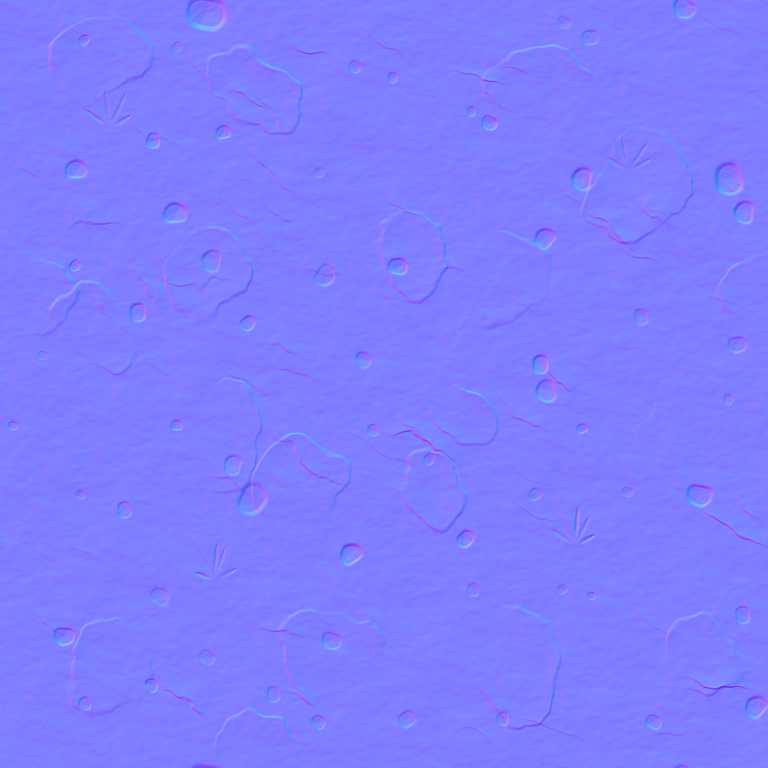
Write a three.js fragment shader that draws this texture map.

```glsl
// Tangent-space normal map of weathered ground: fine grain, faint sunken plates,
// ragged diagonal ledges, pebbles and a few leaf tufts. Each part adds to one
// tileable height field, whose slope is then encoded as colour (green points down).
varying vec2 vUv;

const float SAMPLE_STEP = 0.001;
const vec2 SLOPE_BIAS = vec2(0.0, -0.012);

float hash(vec2 p) {
  return fract(sin(dot(p, vec2(127.1, 311.7))) * 43758.5453);
}

vec2 hash2(vec2 p) {
  return vec2(hash(p), hash(p + 57.3));
}

// Value noise that repeats after the given number of lattice cells
float noise(vec2 p, float period) {
  vec2 i = floor(p), f = p - i;
  f = f * f * f * (f * (f * 6.0 - 15.0) + 10.0);
  vec2 a = mod(i, period), b = mod(i + 1.0, period);
  return mix(mix(hash(a), hash(vec2(b.x, a.y)), f.x),
             mix(hash(vec2(a.x, b.y)), hash(b), f.x), f.y);
}

vec2 rotate(vec2 p, float angle) {
  float c = cos(angle), s = sin(angle);
  return vec2(c * p.x + s * p.y, c * p.y - s * p.x);
}

// Grain on an integer-skewed lattice, which keeps it tileable; fine octaves dominate
float grain(vec2 p) {
  vec2 q = vec2(p.x + 3.0 * p.y, 2.0 * p.x - p.y);
  float sum = 0.0, freq = 7.0, weight = 0.4;
  for (int i = 0; i < 4; i++) {
    sum += weight * noise(q * freq, freq) / freq;
    freq *= 2.0;
    weight *= 1.4;
  }
  return sum * 0.0125;
}

// Offset that makes outlines ragged
vec2 ragged(vec2 p) {
  vec2 sum = vec2(0.0);
  float freq = 13.0, reach = 0.034;
  for (int i = 0; i < 4; i++) {
    sum += reach * (vec2(noise(p * freq, freq), noise(p.yx * freq + 5.0, freq)) - 0.5);
    freq *= 2.0;
    reach *= 0.48;
  }
  return sum;
}

// Sunken plate with a crisp rim
float plate(vec2 q, vec2 id) {
  q = rotate(q, hash(id + 3.1) * 3.14);
  float radius = mix(0.04, 0.08, hash(id + 8.4));
  float d = length(q * vec2(0.9, 1.15)) - radius;
  float depth = 0.0008 * step(0.2, hash(id + 1.7));
  return -depth * (1.0 - smoothstep(-0.003, 0.003, d)) * exp(min(d, 0.0) / 0.025);
}

// Ledge that drops sharply on one side and slowly recovers
float ledge(vec2 q, vec2 id) {
  q = rotate(q, mix(-0.85, -0.25, hash(id + 2.9)));
  float halfLength = mix(0.03, 0.08, hash(id + 6.2));
  float fade = 1.0 - smoothstep(0.3, 1.0, abs(q.x) / halfLength);
  float depth = 0.0012 * hash(id + 4.6) * fade;
  return -depth * smoothstep(-0.0018, 0.0018, q.y) * exp(-max(q.y, 0.0) / 0.012);
}

// Rounded pebble: a steep rim around a nearly flat, creased top
float pebble(vec2 q, vec2 id) {
  float size = hash(id + 5.5);
  float radius = 0.0055 + 0.0105 * size + 0.016 * pow(size, 14.0);
  q = rotate(q / radius, hash(id + 7.7) * 6.28);
  vec2 a = abs(q * vec2(0.93, 1.1));
  float d = mix(length(a), pow(dot(a * a * a, a), 0.25), 0.25);
  d += 0.1 * sin(3.0 * q.x + 6.28 * size) * q.y;
  float dome = 1.0 - smoothstep(0.6, 1.15, d);
  float skirt = 0.3 * exp(-2.2 * d * d);
  float facets = min(0.75 + 0.22 * q.x, 0.8 - 0.2 * q.x + 0.22 * q.y);
  float groove = (q.y - 0.4 * q.x + 0.2 + 0.1 * sin(5.0 * q.x)) / 0.09;
  float top = min(dome, facets) - 0.05 * dome * exp(-groove * groove);
  float strength = step(0.08, hash(id + 9.3)) * mix(0.1, 0.19, hash(id + 2.2));
  return strength * radius * (max(top, 0.0) + skirt);
}

// Fan of slim blades rising from one root, the upright ones longest
float tuft(vec2 q, vec2 id) {
  float h = 0.0, size = mix(0.046, 0.064, hash(id + 4.0));
  for (int i = 0; i < 5; i++) {
    float k = float(i);
    float lean = (k - 2.1) * 0.5 + 0.3 * (hash(id + k) - 0.5);
    float len = size * cos(lean * 0.8) * mix(0.75, 1.0, hash(id + k + 11.0));
    vec2 b = rotate(q, -lean);
    float t = clamp(b.y / len, 0.0, 1.0);
    float width = 0.0008 + 0.0034 * sin(3.14 * t);
    float blade = 1.0 - smoothstep(0.0, 1.0, abs(b.x) / width);
    float ends = smoothstep(0.1, 0.5, t) * (1.0 - smoothstep(0.8, 1.0, t));
    h = max(h, blade * ends * mix(0.4, 1.0, hash(id + k + 23.0)));
  }
  return 0.0012 * h;
}

// Scatters one kind of feature over a wrapping grid of n by n cells
float scatter(vec2 p, float n, float seed, int kind) {
  float sum = 0.0;
  for (int y = -1; y <= 1; y++) {
    for (int x = -1; x <= 1; x++) {
      vec2 cell = floor(p * n) + vec2(float(x), float(y));
      vec2 id = mod(cell, n) + seed;
      vec2 q = p - (cell + 0.06 + 0.88 * hash2(id)) / n;
      sum += kind == 0 ? plate(q, id) : kind == 1 ? ledge(q, id) : pebble(q, id);
    }
  }
  return sum;
}

float height(vec2 p) {
  vec2 w = p + ragged(p);
  float wear = 0.1 + 1.3 * smoothstep(0.2, 0.85, noise(p * 16.0, 16.0));
  float ledges = scatter(w, 6.0, 40.0, 1) + 0.45 * scatter(w, 9.0, 90.0, 1);
  float h = grain(p) + wear * (scatter(w, 5.0, 20.0, 0) + ledges);
  vec2 cell = floor(p * 2.0);
  vec2 root = (cell + 0.25 + 0.5 * hash2(cell + 70.0)) / 2.0;
  return h + scatter(p, 8.0, 60.0, 2) + tuft(p - root, cell + 80.0);
}

void main() {
  float h = height(vUv);
  float dx = (height(vUv + vec2(SAMPLE_STEP, 0.0)) - h) / SAMPLE_STEP;
  float dy = (height(vUv + vec2(0.0, SAMPLE_STEP)) - h) / SAMPLE_STEP;
  vec3 normal = normalize(vec3(vec2(-dx, dy) + SLOPE_BIAS, 1.0));
  gl_FragColor = vec4(normal * 0.5 + 0.5, 1.0);
}
```
